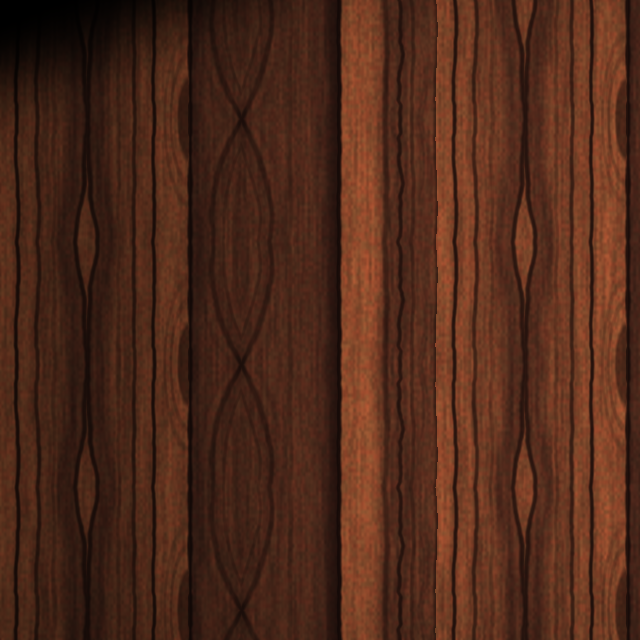
Write a three.js fragment shader that draws this texture.

```glsl
// Dark rosewood veneer: repeating vertical planks with mirrored eyes, black veins and side light.
varying vec2 vUv;

const float TILE_WIDTH = 0.684;    // horizontal repeat
const float TILE_START = 0.297;
const float EYE_PERIOD = 0.384;    // vertical mirrored repeat
const float EYE_CENTER_Y = 0.622;
const float EYE_X = 0.081;         // positions inside a tile
const float EYE_WIDTH = 0.047;
const float BAND_X = 0.235;
const float STRIPES_X = 0.302;
const float FIGURE_X = 0.385;
const float SPINDLE_X = 0.521;
const float SPINDLE_WIDTH = 0.017;
const vec3 UMBER = vec3(0.25, 0.130, 0.092);
const vec3 ORANGE = vec3(0.63, 0.335, 0.195);
const vec3 VEIN = vec3(0.085, 0.040, 0.032);

float hash(vec2 p) {
  vec3 q = fract(vec3(p.xyx) * 0.1031);
  q += dot(q, q.yzx + 33.33);
  return fract((q.x + q.y) * q.z);
}

float noise(vec2 p) {
  vec2 i = floor(p);
  vec2 f = fract(p);
  f = f * f * (3.0 - 2.0 * f);
  return mix(mix(hash(i), hash(i + vec2(1.0, 0.0)), f.x),
             mix(hash(i + vec2(0.0, 1.0)), hash(i + vec2(1.0, 1.0)), f.x), f.y);
}

// Soft line of half-width w around x = 0.
float line(float x, float w) {
  return 1.0 - smoothstep(0.15 * w, w, abs(x));
}

// Growth rings along the grain coordinate, coarse to fine.
float rings(float g, float v) {
  return 0.45 * noise(vec2(g * 75.0, v * 0.8))
       + 0.35 * noise(vec2(g * 160.0 + 17.0, v * 1.5))
       + 0.20 * noise(vec2(g * 300.0 + 41.0, v * 3.0));
}

// Side light with a black shadow in the upper left corner.
float lighting(vec2 p) {
  float side = mix(0.62, 1.0, smoothstep(0.1, 0.65, p.x));
  float ends = 1.0 - 0.15 * smoothstep(0.25, 0.6, abs(p.y - 0.5));
  float corner = smoothstep(0.035, 0.24, 1.0 - p.y + 0.42 * p.x);
  return side * ends * corner;
}

void main() {
  vec2 p = vUv;
  float u = mod(p.x - TILE_START, TILE_WIDTH);
  // v is 0 at the heart of an eye and 1 at the pinch between two eyes
  float v = 2.0 * abs(fract((p.y - EYE_CENTER_Y) / EYE_PERIOD + 0.5) - 0.5);
  float sway = (noise(vec2(v * 4.0, u * 9.0)) - 0.5) * 0.007;
  float jag = (noise(vec2(v * 19.0, 3.0)) - 0.5) * 0.004;
  float x = u + sway + 0.5 * jag;

  float tone;
  float vein = 0.0;
  if (x < BAND_X) {
    // Dark plank: nested pointed rings around the eye
    float d = abs(x - EYE_X);
    float g = d + EYE_WIDTH * v * v * exp(-d * d / 0.0045);
    float r = rings(g, v);
    float edge = smoothstep(0.0, 0.035, u) * (1.0 - smoothstep(0.18, BAND_X, x));
    tone = 0.05 + 0.34 * r * (0.35 + 0.65 * edge) - 0.13 * (1.0 - edge);
    vein = 0.45 * line(g - EYE_WIDTH, 0.006) + 0.20 * line(g - 0.013, 0.007);
    vein += 0.25 * line(g - 0.029, 0.004) + 0.25 * line(x - 0.158, 0.006);
    vein += 0.35 * line(d, 0.018) * smoothstep(0.75, 1.0, v);
  } else if (x < FIGURE_X) {
    // Orange band melting into brown stripes
    float r = rings(x + 0.006 * sin(v * 7.0), v);
    float band = 1.0 - smoothstep(STRIPES_X - 0.022, STRIPES_X + 0.008, x);
    tone = mix(0.02 + 0.46 * r, 0.66 + 0.32 * r, band);
    vein = 0.7 * line(x - 0.328 + jag, 0.005) + 0.45 * line(x - 0.306, 0.007);
    vein += 0.4 * line(x - 0.347, 0.005) + 0.45 * line(x - FIGURE_X, 0.006);
  } else {
    // Figured plank mirrored about a thin spindle
    float d = abs(x - SPINDLE_X);
    float pinch = 0.55 * smoothstep(0.05, 0.45, v) + 0.45 * v;
    float g = d + SPINDLE_WIDTH * pinch * exp(-d * d / 0.0016);
    float r = rings(g + 0.3, v);
    tone = 0.22 + 0.60 * r + 0.22 * smoothstep(0.065, 0.14, d);
    tone -= 0.24 * line(g - 0.032, 0.022) + 0.10 * line(d, 0.04) * v;
    vein = 0.70 * line(g - SPINDLE_WIDTH, 0.0055) + 0.60 * line(g - 0.075, 0.005);
    vein += 0.85 * line(g - 0.107, 0.005) + 0.25 * line(g - 0.052, 0.004);
    // Dark knot slabs and arcs along the right border
    float slab = length(vec2((TILE_WIDTH - u) / 0.024, (1.0 - v) / 0.42));
    vein += 0.55 * (1.0 - smoothstep(0.72, 0.92, slab));
    vein += 0.22 * line(slab - 1.25, 0.14) + 0.16 * line(slab - 1.65, 0.14);
  }

  // Black seams and the shadow beside the orange band
  float seam = min(u, TILE_WIDTH - u) + 0.6 * jag;
  vein = max(vein, 0.9 * line(seam, 0.006));
  vein = max(vein, line(x - BAND_X, 0.0065));
  vein = max(vein, 0.6 * smoothstep(BAND_X - 0.03, BAND_X, x) * step(x, BAND_X));

  // Long fibres and fine pores
  float fibre = noise(vec2(p.x * 230.0, p.y * 14.0)) - 0.5;
  float pore = noise(p * vec2(240.0, 170.0)) - 0.5;
  float tint = noise(p * 150.0 + 71.0) - 0.5;
  vec3 wood = mix(UMBER, ORANGE, clamp(tone + 0.10 * fibre, 0.0, 1.0));
  wood *= 1.0 + 0.14 * fibre + 0.20 * pore;
  wood *= 1.0 + tint * vec3(0.12, -0.10, -0.06);
  wood = mix(wood, VEIN, clamp(vein, 0.0, 0.96));
  gl_FragColor = vec4(wood * lighting(p), 1.0);
}
```
